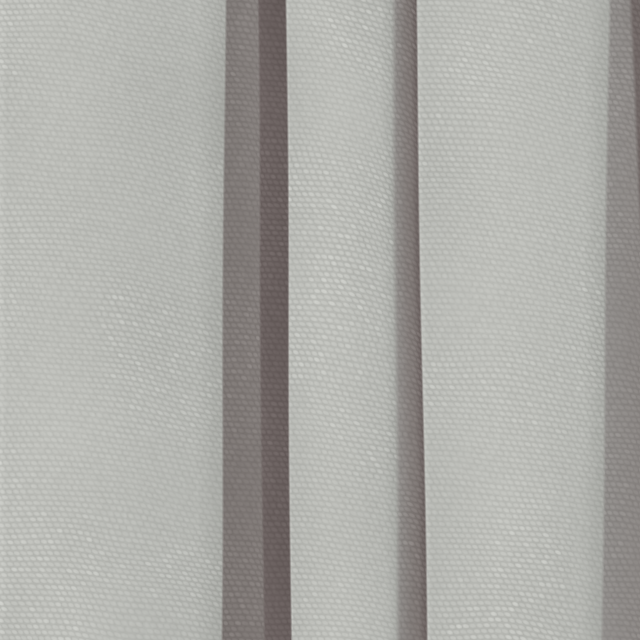
Give the GLSL for this texture, as a three.js fragment shader.

```glsl
// Pale woven curtain hanging in broad vertical folds with dark recesses between them.
varying vec2 vUv;

const vec3 LIT = vec3(0.752, 0.756, 0.736);
const vec3 CLOTH = vec3(0.700, 0.706, 0.688);
const vec3 SOFT_SHADE = vec3(0.570, 0.560, 0.550);
const vec3 SHADE = vec3(0.495, 0.468, 0.458);
const vec3 DEEP = vec3(0.400, 0.362, 0.357);
const vec2 THREADS = vec2(92.0, 112.0);

float hash(vec2 p) {
  vec3 q = fract(vec3(p.xyx) * 0.1031);
  q += dot(q, q.yzx + 33.33);
  return fract((q.x + q.y) * q.z);
}

float noise(vec2 p) {
  vec2 i = floor(p);
  vec2 f = fract(p);
  f = f * f * (3.0 - 2.0 * f);
  return mix(mix(hash(i), hash(i + vec2(1.0, 0.0)), f.x),
             mix(hash(i + vec2(0.0, 1.0)), hash(i + 1.0), f.x), f.y);
}

// Staggered rows of slanted grains, each with its own brightness; centred on zero.
float weave(vec2 p) {
  p *= THREADS;
  p += 0.9 * vec2(noise(p * 0.13), noise(p * 0.11 + 37.0));
  float row = floor(p.y);
  p.x += 0.5 * mod(row, 2.0) + 0.16 * (hash(vec2(row, 5.0)) - 0.5);
  vec2 cell = vec2(floor(p.x), row);
  vec2 f = fract(p) - 0.5;
  f.y += 0.22 * f.x;
  float grain = 1.0 - smoothstep(0.16, 0.60, length(f * vec2(0.90, 1.15)));
  float patchy = noise(p * vec2(0.10, 0.07) + 11.0);
  float glint = pow(hash(cell + 3.0), 5.0) * smoothstep(0.3, 0.8, patchy);
  return (grain - 0.47) * (0.45 + 0.65 * patchy + 0.35 * hash(cell)) + grain * glint * 0.8;
}

// Position of a hanging edge that drifts from its bottom to its top value.
float hem(float bottom, float top, float y) {
  return mix(bottom, top, y) + 0.0012 * sin(y * 7.0 + top * 20.0);
}

// Cloth colour with weave; rows sag by bend across the fold position t.
vec3 textile(vec3 tone, vec2 uv, float t, float bend, float contrast, float seed) {
  float around = t - 0.5;
  vec2 p = uv + vec2(seed, seed * 1.7);
  p.y += bend * t * t * (0.6 + 0.7 * uv.y);
  p.x += 0.035 * around * around * around;
  float fibre = noise(uv * vec2(240.0, 150.0) + seed * 90.0) - 0.5;
  float cloud = noise(uv * vec2(9.0, 6.0) + seed * 30.0) - 0.5;
  return tone + contrast * weave(p) + 0.022 * fibre + 0.018 * cloud;
}

// Broad lit fold: brighter crown, dim sides and a thin pale left rim.
vec3 foldTone(float t, float crown, float rim) {
  float lit = 1.0 - smoothstep(0.0, 0.62, abs(t - crown));
  vec3 tone = mix(CLOTH, LIT, 0.08 + 0.65 * lit);
  tone -= 0.045 * smoothstep(0.86, 1.0, t);
  return tone + rim * (1.0 - smoothstep(0.0, 0.035, t));
}

// Lays one strip over everything to the right of an edge.
vec3 lay(vec3 below, vec3 above, float x, float edge, float blur) {
  return mix(below, above, smoothstep(edge - blur, edge + blur, x));
}

void main() {
  vec2 uv = vUv;
  float x = uv.x;
  float y = uv.y;

  // Strip edges, left to right.
  float e1 = hem(0.346, 0.352, y);
  float e2 = hem(0.412, 0.403, y);
  float e3 = hem(0.455, 0.447, y);
  float e4 = hem(0.622, 0.615, y);
  float e5 = hem(0.667, 0.650, y);
  float e6 = hem(0.940, 0.952, y);
  float e7 = hem(1.035, 0.984, y);

  // Left fold.
  float t = x / e1;
  vec3 color = textile(foldTone(t, 0.22, 0.025), uv, t, 0.045, 0.050, 0.0);

  // Recess in two depths.
  t = (x - e1) / (e2 - e1);
  vec3 tone = mix(SHADE, SOFT_SHADE, 0.10 + 0.22 * y) - 0.022 * (1.0 - t);
  color = lay(color, textile(tone, uv, t, 0.004, 0.040, 0.31), x, e1, 0.0025);
  t = (x - e2) / (e3 - e2);
  tone = DEEP + 0.025 * (1.0 - t);
  color = lay(color, textile(tone, uv, t, 0.003, 0.038, 0.47), x, e2, 0.0025);

  // Middle fold and its shaded flank.
  t = (x - e3) / (e4 - e3);
  color = lay(color, textile(foldTone(t, 0.38, 0.035), uv, t, 0.024, 0.054, 0.63), x, e3, 0.0022);
  t = (x - e4) / (e5 - e4);
  tone = mix(SOFT_SHADE, SHADE, 0.25 + 0.75 * smoothstep(0.0, 0.7, t));
  tone = mix(tone, DEEP, 0.75 * smoothstep(0.65, 1.0, t));
  color = lay(color, textile(tone, uv, t, 0.012, 0.042, 0.71), x, e4, 0.0055);

  // Right fold.
  t = (x - e5) / (e6 - e5);
  color = lay(color, textile(foldTone(t, 0.40, 0.035), uv, t, 0.034, 0.054, 0.89), x, e5, 0.0022);

  // Outer shade and its dark upper corner.
  t = (x - e6) / (1.0 - e6);
  tone = mix(SOFT_SHADE, SHADE, 0.12 + 0.30 * t);
  color = lay(color, textile(tone, uv, t, 0.006, 0.042, 1.13), x, e6, 0.0035);
  color = lay(color, textile(mix(DEEP, SHADE, 0.4), uv, t, 0.005, 0.038, 1.29), x, e7, 0.004);

  gl_FragColor = vec4(color, 1.0);
}
```
